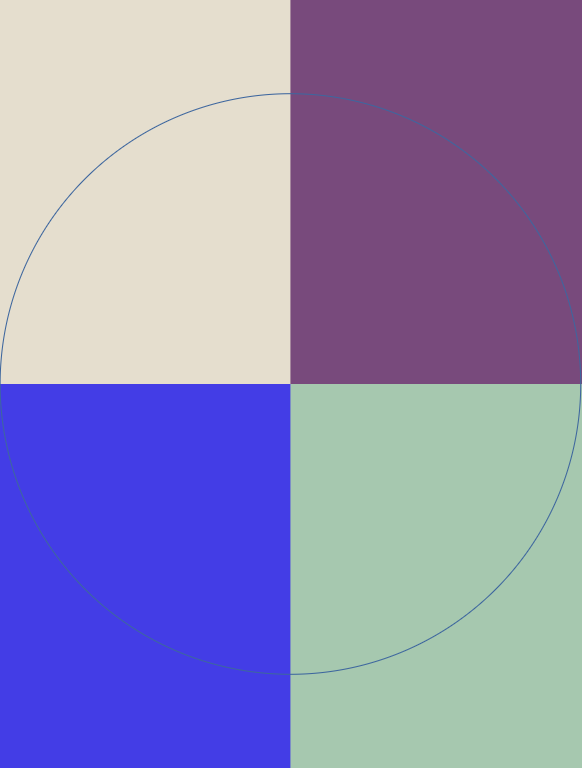
This background is drawn by a Shadertoy shader. Its source:

```glsl
// Four flat colour quadrants meeting at the centre, crossed by a hairline circle
// that spans the canvas width. Edges are smoothed by signed distance coverage,
// with all lengths measured in canvas widths.

#define CENTRE_X 0.499
#define CIRCLE_RADIUS 0.4988
#define LINE_WIDTH 0.0018
#define CREAM vec3(0.898, 0.871, 0.808)
#define PLUM vec3(0.471, 0.290, 0.486)
#define BLUE vec3(0.263, 0.239, 0.902)
#define SAGE vec3(0.651, 0.784, 0.686)
#define LINE_COLOUR vec3(0.24, 0.40, 0.62)

// Share of a pixel on the positive side of an edge
float coverage(float signedDistance, float pixel) {
    return clamp(0.5 + signedDistance / pixel, 0.0, 1.0);
}

void mainImage(out vec4 fragColor, in vec2 fragCoord) {
    float pixel = 1.0 / iResolution.x;
    vec2 centre = vec2(CENTRE_X, 0.5 * iResolution.y * pixel);
    vec2 p = fragCoord * pixel - centre;

    // Quadrants
    float right = coverage(p.x, pixel);
    float upper = coverage(p.y, pixel);
    vec3 colour = mix(mix(BLUE, SAGE, right), mix(CREAM, PLUM, right), upper);

    // Hairline circle
    float ringDistance = abs(length(p) - CIRCLE_RADIUS);
    float line = coverage(0.5 * LINE_WIDTH - ringDistance, pixel);
    colour = mix(colour, LINE_COLOUR, line);

    fragColor = vec4(colour, 1.0);
}
```
